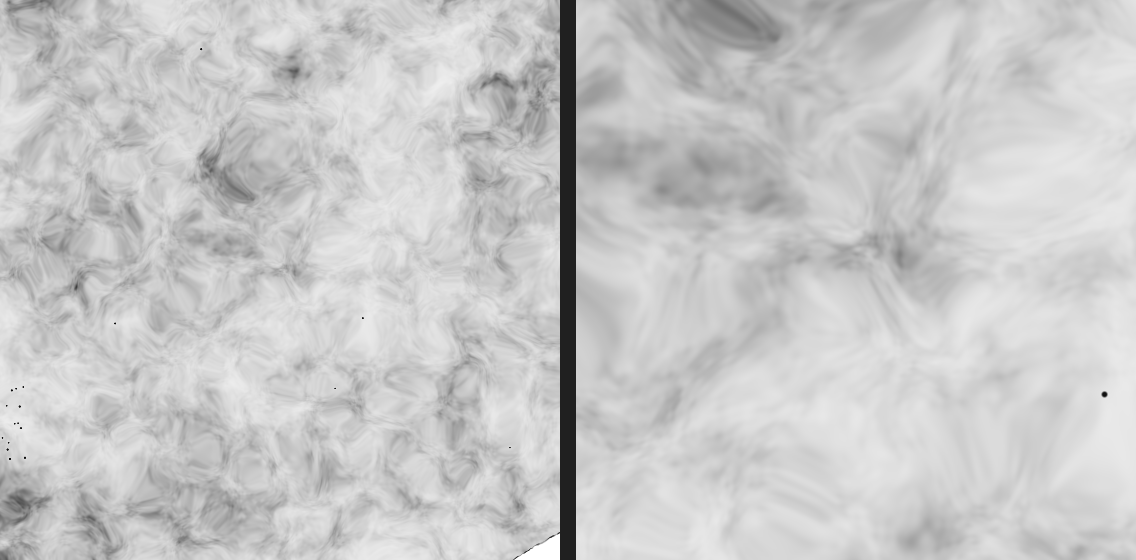
Left, the full canvas; right, a detail of the centre.
Reproduce this texture procedurally as a three.js fragment shader.

```glsl
// Pale, mottled mineral surface: warped value noise in several octaves over a few
// broad dark and light areas, mapped to a skewed grey scale. Tiny black specks
// and a torn white corner with a thin dark rim finish it.

varying vec2 vUv;

// Tone curve: grey = TONE_TOP - TONE_DEPTH * exp(-TONE_SKEW * height)
const float TONE_TOP = 0.97;
const float TONE_DEPTH = 0.188;
const float TONE_SKEW = 0.386;

// Mottling
const int OCTAVES = 7;
const float BASE_FREQUENCY = 3.0;
const float PEAK_OCTAVE = 2.5;
const float OCTAVE_SPREAD = 13.5;
const float MOTTLE_STRENGTH = 0.44;
const float NOISE_DEVIATION = 0.2145;
const float COARSE_WARP = 0.010;
const float FINE_WARP = 0.008;

// Specks
const int SPECKS = 19;
const int CLUSTERED_SPECKS = 14;
const float SPECK_RADIUS = 0.0016;
const vec3 SPECK_COLOR = vec3(0.06);
const vec3 HALO_COLOR = vec3(0.90);

// Torn corner
const vec2 TEAR_POINT = vec2(0.914, 0.0);
const vec2 TEAR_NORMAL = vec2(0.494, -0.869);
const float RIM_WIDTH = 0.0011;
const vec3 RIM_COLOR = vec3(0.18);
const vec3 PAPER_COLOR = vec3(1.0);
const float EDGE_SOFTNESS = 0.001;

float hash(vec2 p) {
  vec3 q = fract(vec3(p.xyx) * 0.1031);
  q += dot(q, q.yzx + 33.33);
  return fract((q.x + q.y) * q.z);
}

// Value noise with zero mean and a standard deviation near one
float noise(vec2 p) {
  vec2 cell = floor(p);
  vec2 f = fract(p);
  f = f * f * (3.0 - 2.0 * f);
  float low = mix(hash(cell), hash(cell + vec2(1.0, 0.0)), f.x);
  float high = mix(hash(cell + vec2(0.0, 1.0)), hash(cell + 1.0), f.x);
  return (mix(low, high, f.y) - 0.5) / NOISE_DEVIATION;
}

vec2 noise2(vec2 p) {
  return vec2(noise(p + 19.0), noise(p + 73.0));
}

// Octaves weighted by a bell curve, each one turned against the last
float mottle(vec2 p) {
  p += COARSE_WARP * noise2(p * 9.0);
  p += FINE_WARP * noise2(p * 24.0);
  mat2 turnAndDouble = 2.0 * mat2(0.8, 0.6, -0.6, 0.8);
  vec2 q = p * BASE_FREQUENCY + 41.0;
  float sum = 0.0;
  for (int i = 0; i < OCTAVES; i++) {
    float offset = float(i) - PEAK_OCTAVE;
    sum += exp(-offset * offset / OCTAVE_SPREAD) * noise(q);
    q = turnAndDouble * q + 57.0;
  }
  return MOTTLE_STRENGTH * sum;
}

// Soft capsule from a to b
float band(vec2 p, vec2 a, vec2 b, float width) {
  vec2 axis = b - a;
  float t = clamp(dot(p - a, axis) / dot(axis, axis), 0.0, 1.0);
  float d = length(p - a - axis * t) / width;
  return exp(-d * d);
}

// Broad stains and pale drifts
float stains(vec2 p) {
  p += 0.03 * noise2(p * 5.0);
  float height = 0.25;
  height -= 1.25 * band(p, vec2(0.08, 0.98), vec2(0.29, 0.52), 0.125);
  height -= 0.95 * band(p, vec2(0.05, 0.52), vec2(0.12, 0.51), 0.075);
  height -= 1.50 * band(p, vec2(0.0, 0.02), vec2(0.04, 0.10), 0.060);
  height -= 0.60 * band(p, vec2(0.34, 0.62), vec2(0.48, 0.73), 0.050);
  height -= 0.60 * band(p, vec2(0.87, 0.07), vec2(0.89, 0.13), 0.060);
  height += 0.60 * band(p, vec2(0.62, 0.66), vec2(0.73, 0.79), 0.070);
  height += 0.50 * band(p, vec2(0.36, 0.97), vec2(0.42, 0.78), 0.070);
  return height;
}

vec3 addSpecks(vec3 color, vec2 p) {
  for (int i = 0; i < SPECKS; i++) {
    float id = float(i);
    vec2 place = vec2(hash(vec2(id, 3.0)), hash(vec2(id, 11.0)));
    if (i < CLUSTERED_SPECKS) place = vec2(0.002, 0.18) + place * vec2(0.045, 0.17);
    float radius = SPECK_RADIUS * mix(0.65, 1.15, hash(vec2(id, 23.0)));
    float d = length(p - place);
    color = mix(color, HALO_COLOR, 0.5 * exp(-d * d / (9.0 * radius * radius)));
    color = mix(color, SPECK_COLOR, 1.0 - smoothstep(radius - 0.5 * EDGE_SOFTNESS, radius + EDGE_SOFTNESS, d));
  }
  return color;
}

vec3 addTornCorner(vec3 color, vec2 p) {
  float d = dot(p - TEAR_POINT, TEAR_NORMAL);
  d += 0.0011 * noise(p * 70.0) + 0.0005 * noise(p * 210.0);
  color = mix(color, PAPER_COLOR, smoothstep(-EDGE_SOFTNESS, EDGE_SOFTNESS, d));
  float rim = 1.0 - smoothstep(RIM_WIDTH - EDGE_SOFTNESS, RIM_WIDTH + EDGE_SOFTNESS, abs(d));
  float breaks = smoothstep(-1.2, 0.3, noise(p * 130.0));
  return mix(color, RIM_COLOR, rim * mix(0.35, 1.0, breaks));
}

void main() {
  float height = mottle(vUv) + stains(vUv);
  vec3 color = vec3(TONE_TOP - TONE_DEPTH * exp(-TONE_SKEW * height));
  color = addSpecks(color, vUv);
  gl_FragColor = vec4(addTornCorner(color, vUv), 1.0);
}
```
